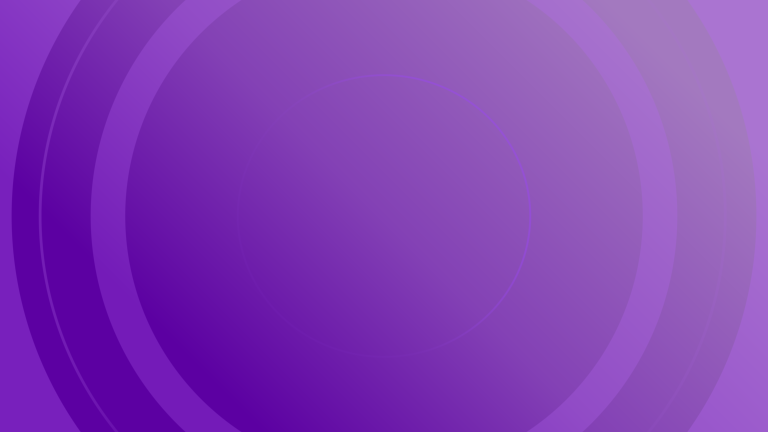
A Shadertoy shader for this background:

```glsl
// Concentric translucent rings over a diagonal violet gradient.
// One colour ramp runs to the upper right; a lilac veil tints the ring and
// the outer corners, and two fine circles fade in and out by angle.

// Coverage of a disc, from its signed distance
float inside(float dist) {
    return smoothstep(0.75, -0.75, dist * iResolution.y);
}

// Coverage of a thin outline of the given half width
float outline(float dist, float halfWidth) {
    return inside(abs(dist) - halfWidth);
}

// Deep violet through purple to muted mauve
vec3 violetRamp(float s) {
    vec3 deep = vec3(0.36, 0.0, 0.635);
    vec3 middle = vec3(0.515, 0.255, 0.71);
    vec3 mauve = vec3(0.64, 0.475, 0.75);
    vec3 color = mix(deep, middle, clamp((s + 0.78) / 0.78, 0.0, 1.0));
    return mix(color, mauve, clamp(s / 1.02, 0.0, 1.0));
}

void mainImage(out vec4 fragColor, in vec2 fragCoord) {
    // Centred coordinates, one unit per canvas height
    vec2 p = (fragCoord - 0.5 * iResolution.xy) / iResolution.y;
    float radius = length(p);
    vec2 direction = p / max(radius, 0.001);
    vec3 color = violetRamp(p.x + p.y);

    // Lilac veil: outside the large disc, and on the broad ring
    float corners = 1.0 - inside(radius - 0.862);
    float ring = inside(radius - 0.679) - inside(radius - 0.599);
    color = mix(color, vec3(0.72, 0.41, 0.97), 0.31 * corners + 0.26 * ring);

    // Fine outer circle, strongest at the left and faint at the right
    float outerFade = smoothstep(0.5, 1.0, abs(direction.x));
    float outerStrength = outerFade * mix(0.12, 0.28, step(direction.x, 0.0));
    float outerLine = outline(length(p - vec2(-0.003, 0.0)) - 0.793, 0.0032);
    color = mix(color, vec3(0.68, 0.4, 0.9), outerLine * outerStrength);

    // Fine inner circle, slightly wide, lit from the upper right
    float innerDist = length(p * vec2(0.963, 1.0)) - 0.326;
    float innerLight = smoothstep(-0.35, 0.9, dot(direction, vec2(0.87, 0.5)));
    float innerLine = outline(innerDist, 0.0021);
    color = mix(color, vec3(0.6, 0.28, 0.94), innerLine * mix(0.05, 0.5, innerLight));

    fragColor = vec4(color, 1.0);
}
```
